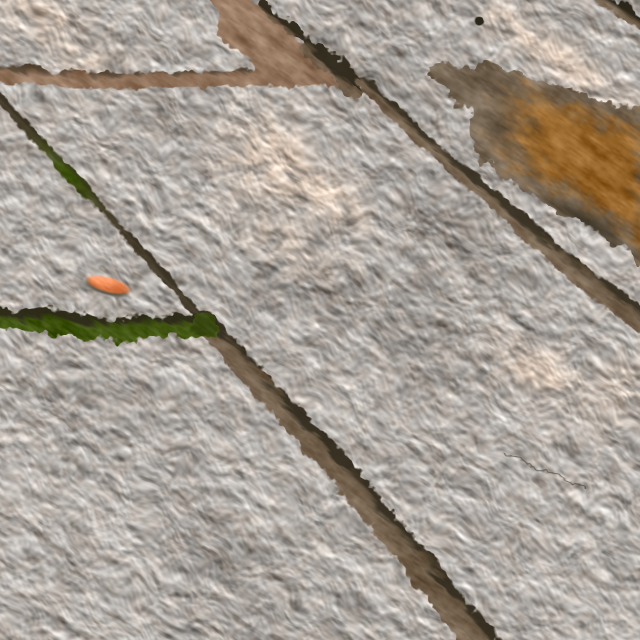
Write a Shadertoy shader that draws this texture.

```glsl
// Weathered granite paving seen at a slant: slabs parted by earthy, mossy joints.
// Joints are distances to bent lines, soil and stain are polygons, and the stone
// is stretched value noise lit as a relief along its grain.

const vec3 STONE = vec3(.695, .675, .655);
const vec3 SAND = vec3(.85, .77, .70);
const vec3 SOIL = vec3(.57, .45, .36);
const vec3 SILT = vec3(.46, .39, .31);
const vec3 SHADE = vec3(.17, .15, .10);
const vec3 MOSS = vec3(.25, .33, .06);
const vec3 OCHRE = vec3(.58, .39, .16);
const vec3 RIM = vec3(.47, .41, .34);
const vec3 LEAF = vec3(.88, .50, .30);
const mat2 TO_GRAIN = mat2(.82, .57, -.57, .82);
const vec2 GRAIN_SCALE = vec2(36, 64);
const float EDGE = .0022;
const float RAGGED = .022;

// Joints run from left to right: positive distances lie above them
const vec2 LEFT_JOINT[4] = vec2[4](vec2(-.01, .855), vec2(.13, .707), vec2(.208, .622), vec2(.318, .5));
const vec2 LOW_JOINT[4] = vec2[4](vec2(.315, .5), vec2(.443, .362), vec2(.56, .232), vec2(.765, -.02));
const vec2 MOSS_JOINT[4] = vec2[4](vec2(-.01, .5), vec2(.07, .498), vec2(.17, .487), vec2(.32, .492));
const vec2 TOP_JOINT[4] = vec2[4](vec2(-.01, .884), vec2(.17, .873), vec2(.4, .879), vec2(.55, .876));
const vec2 CREVICE[4] = vec2[4](vec2(.385, 1.01), vec2(.43, .972), vec2(.5, .917), vec2(.55, .87));
const vec2 RIGHT_JOINT[4] = vec2[4](vec2(.565, .872), vec2(.664, .779), vec2(.885, .588), vec2(1.02, .485));
const vec2 SOIL_AREA[7] = vec2[7](vec2(.328, 1.02), vec2(.39, 1.01), vec2(.455, .955), vec2(.55, .87),
    vec2(.4, .87), vec2(.395, .905), vec2(.34, .945));
const vec2 STAIN_AREA[7] = vec2[7](vec2(.67, .895), vec2(.75, .903), vec2(.84, .88), vec2(1.03, .815),
    vec2(1.03, .57), vec2(.735, .762), vec2(.735, .82));
// Tone patches: centre, then radii along and across the grain
const vec4 PALE[7] = vec4[7](vec4(.41, .76, .06, .07), vec4(.5, .7, .09, .035), vec4(.46, .6, .07, .035),
    vec4(.84, .42, .08, .04), vec4(.98, .38, .05, .05), vec4(.86, .92, .16, .028), vec4(.08, .96, .12, .04));
const vec4 DIM[5] = vec4[5](vec4(.27, .81, .09, .03), vec4(.57, .88, .12, .03), vec4(.69, .65, .1, .045),
    vec4(.36, .12, .12, .06), vec4(.6, .5, .13, .05));

float hash(vec2 p) {
    vec3 q = fract(p.xyx * .1031);
    q += dot(q, q.yzx + 33.33);
    return fract((q.x + q.y) * q.z);
}

float noise(vec2 p) {
    vec2 i = floor(p), f = fract(p), e = vec2(1, 0);
    f = f * f * (3. - 2. * f);
    return mix(mix(hash(i), hash(i + e), f.x), mix(hash(i + e.yx), hash(i + e.xx), f.x), f.y);
}

float fbm(vec2 p) {
    return .48 * noise(p) + .3 * noise(p * 2.03 + 17.) + .22 * noise(p * 4.1 + 53.);
}

float patchAt(vec2 p, vec4 s) {
    vec2 q = TO_GRAIN * (p - s.xy) / s.zw;
    return exp(-dot(q, q));
}

float segment(vec2 p, vec2 a, vec2 b) {
    vec2 e = b - a, w = p - a;
    float d = length(w - e * clamp(dot(w, e) / dot(e, e), 0., 1.));
    return e.x * w.y < e.y * w.x ? -d : d;
}

float area(vec2 p, vec2 q[7]) {
    float d = 9., s = 1.;
    for (int i = 0; i < 7; i++) {
        vec2 a = q[i], b = q[(i + 1) % 7], e = b - a;
        d = min(d, abs(segment(p, a, b)));
        if ((a.y > p.y) != (b.y > p.y) && p.x < a.x + e.x * (p.y - a.y) / e.y) s = -s;
    }
    return s * d;
}

void lay(inout vec3 col, vec3 paint, float d) {
    col = mix(col, paint, 1. - smoothstep(-EDGE, EDGE, d));
}

// A joint shaded under its upper lip; grit breaks up the shade, jag the edge
void joint(inout vec3 col, vec2 p, vec2 q[4], float width, vec3 paint, float lip, float grit, float jag) {
    float side = 9.;
    for (int i = 0; i < 3; i++) {
        float d = segment(p, q[i], q[i + 1]);
        if (abs(d) < abs(side)) side = d;
    }
    float shade = lip * smoothstep(0., .8, side / width + grit);
    lay(col, mix(paint, SHADE, shade), abs(side) - width + jag);
}

vec3 stone(vec2 p) {
    vec2 g = TO_GRAIN * p + .012 * vec2(noise(p * 24.), noise(p * 24. + 40.));
    float h = fbm(g * GRAIN_SCALE);
    float slope = h - fbm((g + vec2(-.003, .006)) * GRAIN_SCALE);
    float cloud = fbm(p * 9.), pale = 0., dim = 0.;
    for (int i = 0; i < 7; i++) pale += patchAt(p, PALE[i]);
    for (int i = 0; i < 5; i++) dim += patchAt(p, DIM[i]);
    float pits = smoothstep(.68, .92, noise(g * vec2(42, 105)));
    vec3 col = mix(STONE, SAND, .85 * min(pale, 1.) * smoothstep(.25, .65, .5 * (h + cloud)));
    col += .46 * slope + .24 * (h - .5) + .14 * (cloud - .5) - .1 * pits - .085 * dim;
    return col + vec3(.025, 0, -.02) * (noise(g * 70.) - .4);
}

void mainImage(out vec4 fragColor, in vec2 fragCoord) {
    vec2 p = fragCoord / iResolution.xy;
    float rough = fbm(p * 48.) - .5, streak = fbm(TO_GRAIN * p * vec2(22, 75)) - .5;
    float jag = RAGGED * rough, grit = 2. * streak;
    vec3 col = stone(p), mottle = vec3(.3 * streak + .13 * rough);

    // Rusty stain with a grey rim
    float d = area(p, STAIN_AREA) + 1.6 * jag;
    float rust = smoothstep(.005, .055, .05 * streak - d) * smoothstep(.75, .86, p.x + .1 * streak);
    vec3 stain = mix(RIM, OCHRE, rust) + mottle;
    lay(col, mix(stain, SHADE, .7 * patchAt(p, vec4(.925, .648, .06, .014))), d);

    // Bare soil and earthy joints
    vec3 earth = SOIL + mottle, silt = SILT + mottle;
    joint(col, p, TOP_JOINT, .013, earth, .6, grit - .3, jag);
    lay(col, earth, area(p, SOIL_AREA) + jag);
    joint(col, p, CREVICE, .065 * p.x - .02, silt, .9, grit + .8, 1.5 * jag);
    joint(col, p, RIGHT_JOINT, .021 * p.x - .003, silt, .8, grit, .7 * jag);
    d = segment(p, vec2(.93, 1.01), vec2(1.02, .95));
    lay(col, mix(silt, SHADE, smoothstep(-.004, .006, d)), abs(d) - .01 + jag);
    joint(col, p, LOW_JOINT, .01 + .021 * p.x, silt, .85, grit, jag);

    // Mossy joints and their meeting point
    vec3 moss = MOSS + mottle;
    float green = patchAt(p, vec4(.11, .735, .06, .05));
    vec3 thin = mix(mix(silt, SHADE, .6), moss, green);
    joint(col, p, LEFT_JOINT, .0065 + .003 * green, thin, .5, grit, .6 * jag);
    joint(col, p, MOSS_JOINT, .017, moss, .9, grit, 1.3 * jag);
    lay(col, mix(moss, SHADE, .25), length(p - vec2(.317, .495)) - .016 + 1.5 * jag);

    // Fallen leaf, hairline crack and chip
    vec2 leaf = mat2(.96, .26, -.26, .96) * (p - vec2(.169, .555)) / vec2(.033, .011);
    lay(col, SHADE + .2, .01 * length(leaf + vec2(0, .4)) - .01);
    lay(col, LEAF + mottle + .15 * leaf.y, .01 * length(leaf) - .01);
    d = abs(segment(p, vec2(.79, .292), vec2(.91, .238)) + .9 * jag) - .001;
    lay(col, mix(col, SHADE, .6), d);
    lay(col, SHADE, length(p - vec2(.749, .967)) - .005 + .5 * jag);

    fragColor = vec4(clamp(col, 0., 1.), 1);
}
```
